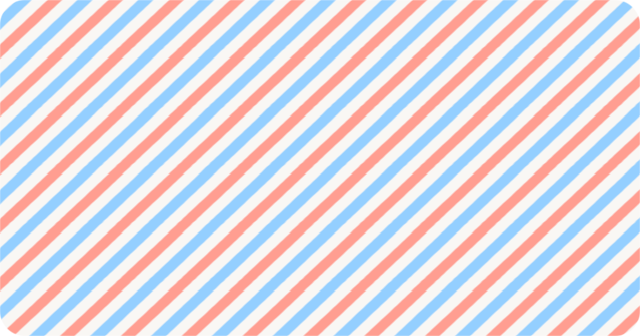
A Shadertoy shader for this pattern:

```glsl
// Diagonal candy stripes, alternating coral and sky blue on warm off-white,
// on a card with rounded corners. A slanted phase repeats by fract; each row
// of tiles has a slight slope error that leaves small jogs at its seams.

float hash(float n) {
    return fract(sin(n * 127.1) * 43758.5453);
}

// Smooth 1D value noise
float noise(float x) {
    float i = floor(x);
    float f = fract(x);
    return mix(hash(i), hash(i + 1.0), f * f * (3.0 - 2.0 * f));
}

// Coverage of a soft stripe centred on whole values of phase
float stripe(float phase, float halfWidth, float softness) {
    float d = abs(fract(phase + 0.5) - 0.5);
    return 1.0 - smoothstep(halfWidth - softness, halfWidth + softness, d);
}

float roundedBox(vec2 p, vec2 halfSize, float radius) {
    vec2 q = abs(p) - halfSize + radius;
    return length(max(q, 0.0)) + min(max(q.x, q.y), 0.0) - radius;
}

void mainImage(out vec4 fragColor, in vec2 fragCoord) {
    vec2 p = fragCoord / iResolution.y;
    float aspect = iResolution.x / iResolution.y;
    float pixel = 1.0 / iResolution.y;

    // Tile coordinates, measured from the top left
    vec2 tile = vec2(p.x / aspect * 10.52, (1.0 - p.y) * 5.78);
    float row = fract(tile.y);

    // Slanted phase with seam jogs and faintly uneven edges
    float phase = tile.x + tile.y - 0.89;
    phase += 0.018 * (row - 0.5);
    float wobble = 0.008 * (noise(row * 24.0) - 0.5);
    float softness = max(0.027, 5.5 * pixel);

    // Stripes
    vec3 color = vec3(0.975, 0.967, 0.958);
    color = mix(color, vec3(1.0, 0.62, 0.57), stripe(phase + wobble, 0.119, softness));
    color = mix(color, vec3(0.58, 0.81, 1.0), stripe(phase + 0.5 - wobble, 0.124, softness));

    // Rounded card on white
    vec2 halfSize = 0.5 * vec2(aspect, 1.0);
    float card = roundedBox(p - halfSize, halfSize, 0.075);
    color = mix(color, vec3(1.0), smoothstep(-pixel, pixel, card));

    fragColor = vec4(color, 1.0);
}
```
